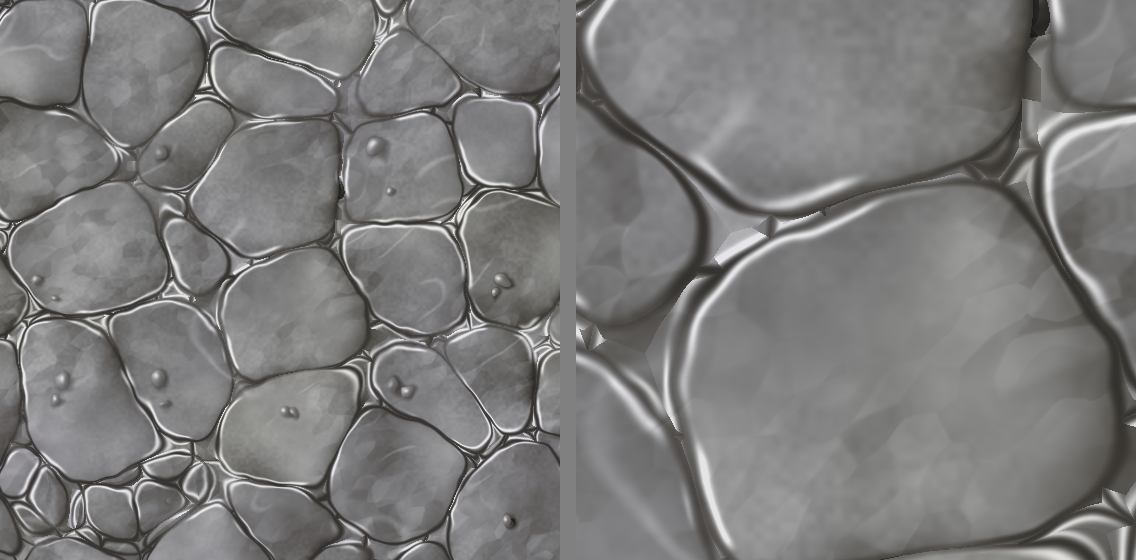
Left, the full canvas; right, a detail of the centre.
Reproduce this texture procedurally as a Shadertoy shader.

```glsl
// Painted grey cobbles: a rounded power diagram gives large stones, a finer one
// fills the gaps and a few split stones. Cracks are thin and dark, rims carry
// broken white highlights, and faces have mottling, brush dabs, scuffs and knobs.

#define STONES 5.0          // large stones across the canvas
#define GRAVEL 12.0         // small stones across the canvas
#define SPLIT_SHARE 0.10    // share of large stones broken into small ones
#define ROUNDNESS 12.0      // lower is rounder
#define CRACK_WIDTH 0.0046
#define RIM_OFFSET 0.0056
#define RIM_STRENGTH 0.43
#define BASE_TONE 0.498
#define MOTTLE 0.36
#define DAB_STRENGTH 0.17
#define KNOB_GRID 5.0
#define LIGHT vec2(-0.86, 0.50)

vec2 hash2(vec2 p) {
    vec3 q = fract(p.xyx * vec3(0.1031, 0.1030, 0.0973));
    q += dot(q, q.yzx + 33.33);
    return fract((q.xx + q.yz) * q.zy);
}

vec2 noise2(vec2 p) {
    vec2 i = floor(p), f = fract(p);
    f = f * f * (3.0 - 2.0 * f);
    vec2 low = mix(hash2(i), hash2(i + vec2(1, 0)), f.x);
    vec2 high = mix(hash2(i + vec2(0, 1)), hash2(i + vec2(1, 1)), f.x);
    return mix(low, high, f.y);
}

float fbm(vec2 p) {
    float sum = 0.0, amp = 0.5;
    for (int i = 0; i < 5; i++) {
        sum += amp * noise2(p).x;
        p = mat2(1.6, 1.2, -1.2, 1.6) * p + 7.3;
        amp *= 0.52;
    }
    return sum;
}

struct Cell { float edge; vec2 outward; vec2 id; };

vec2 sitePoint(vec2 id) { return id + 0.1 + 0.8 * hash2(id + 11.0); }

// Squared distance minus a random weight: unequal stones with straight borders
float power(vec2 p, vec2 id) {
    vec2 d = p - sitePoint(id);
    return dot(d, d) - 0.45 * hash2(id + 57.0).x;
}

Cell nearestStone(vec2 p) {
    vec2 base = floor(p), id = base;
    float best = 1e5;
    for (int k = 0; k < 25; k++) {
        vec2 other = base + vec2(k % 5 - 2, k / 5 - 2);
        float w = power(p, other);
        if (w < best) { best = w; id = other; }
    }
    // Soft minimum of the distances to all borders rounds the corners
    float total = 0.0;
    vec2 outward = vec2(0.0);
    for (int k = 0; k < 25; k++) {
        vec2 other = base + vec2(k % 5 - 2, k / 5 - 2);
        if (other == id) continue;
        vec2 span = sitePoint(other) - sitePoint(id);
        float len = max(length(span), 0.05);
        float pull = exp(-ROUNDNESS * (power(p, other) - best) / (2.0 * len));
        total += pull;
        outward += pull * span / len;
    }
    return Cell(-log(total) / ROUNDNESS, outward / total, id);
}

// Flat patches with narrow soft borders, like strokes of a broad brush
float dabs(vec2 p) {
    vec2 base = floor(p);
    float sum = 0.0, total = 0.0;
    for (int k = 0; k < 9; k++) {
        vec2 id = base + vec2(k % 3 - 1, k / 3 - 1);
        vec2 d = p - id - hash2(id);
        float w = exp(-26.0 * dot(d, d));
        sum += w * hash2(id + 31.0).x;
        total += w;
    }
    return sum / max(total, 1e-9) - 0.5;
}

// Small lit knobs, one or two in a chosen grid square, with dark surrounds
float addKnobs(float tone, vec2 p, float room) {
    vec2 id = floor(p * KNOB_GRID);
    vec2 pick = hash2(id + 83.0);
    if (pick.x > 0.36) return tone;
    p += 0.012 * (noise2(p * 55.0) - 0.5);
    for (int k = 0; k < 2; k++) {
        vec2 h = hash2(id * 3.7 + float(k) * vec2(5.3, 91.7));
        vec2 center = (id + 0.28 + 0.44 * h) / KNOB_GRID;
        float radius = mix(0.007, 0.018, h.y);
        vec2 q = (p - center) / radius;
        float shadow = 1.0 - smoothstep(0.6, 1.6, length(q + 0.4 * LIGHT));
        tone -= 0.20 * shadow * room;
        float lit = 0.46 + 0.14 * dot(q, LIGHT);
        vec2 glint = q - 0.35 * LIGHT;
        lit += 0.36 * exp(-7.0 * dot(glint, glint));
        tone = mix(tone, lit, (1.0 - smoothstep(0.75, 1.0, length(q))) * room);
    }
    return tone;
}

void mainImage(out vec4 fragColor, in vec2 fragCoord) {
    vec2 p = fragCoord / iResolution.y;
    vec2 warped = p + 0.055 * (noise2(p * 5.0) - 0.5) + 0.015 * (noise2(p * 17.0) - 0.5);
    warped += 0.004 * (noise2(p * 48.0) - 0.5);

    // Stone layout: gravel takes over in corner gaps and split stones
    Cell stone = nearestStone(warped * STONES);
    float edge = abs(stone.edge) / STONES;
    if (stone.edge < 0.0 || hash2(stone.id + 5.0).y < SPLIT_SHARE) {
        Cell pebble = nearestStone(warped * GRAVEL + 40.0);
        float pebbleEdge = abs(pebble.edge) / GRAVEL;
        if (pebbleEdge < edge) { edge = pebbleEdge; stone.outward = pebble.outward; }
        stone.id = pebble.id;
    }
    float facing = dot(stone.outward, LIGHT);
    vec2 character = hash2(stone.id + 71.0);

    // Stone face: mottling, slanted dabs, scuffs and grain
    vec2 slant = mat2(0.8, -0.6, 0.6, 0.8) * warped;
    float patchy = smoothstep(0.25, 0.7, noise2(p * 8.0 + 3.0).y);
    float tone = BASE_TONE + 0.05 * (character.x - 0.5);
    tone += MOTTLE * (fbm(p * 8.0 + character * 9.0) - 0.50);
    tone += DAB_STRENGTH * patchy * (0.5 * dabs(slant * vec2(17, 30)) + 0.5 * dabs(slant.yx * vec2(46, 27)));
    float scuff = 1.0 - smoothstep(0.0, 0.07, abs(noise2(slant * vec2(9, 16)).x - 0.5));
    tone += 0.09 * scuff * smoothstep(0.55, 0.8, noise2(p * 14.0 + 60.0).x);
    tone += 0.06 * (noise2(p * 190.0).x - 0.5) * noise2(p * 11.0).y;
    tone += 0.05 * facing * exp(-edge / 0.030);
    tone = addKnobs(tone, p, smoothstep(0.012, 0.028, edge));

    // Edges: soft shade, uneven dark crack, broken white rim
    vec2 wobble = noise2(p * 34.0);
    vec2 drift = noise2(p * 13.0 + 30.0);
    tone -= (0.13 - 0.07 * facing) * (0.2 + 1.2 * drift.y) * exp(-edge / 0.012);
    float crack = 1.0 - smoothstep(0.0004, CRACK_WIDTH * (0.5 + wobble.x), edge);
    tone = mix(tone, 0.19, crack * mix(0.35, 0.95, smoothstep(0.2, 0.6, drift.x)));
    float rimWidth = 0.0011 + 0.0026 * wobble.y;
    float rimPlace = (edge - RIM_OFFSET * (0.4 + 0.9 * wobble.x)) / rimWidth;
    float presence = smoothstep(0.42, 0.70, noise2(p * 19.0 + 8.0).x + 0.20 * facing);
    tone += RIM_STRENGTH * presence * exp(-rimPlace * rimPlace);
    tone = clamp(tone, 0.10, 0.90);

    // Warm shadows, neutral faces, faint brown and lavender stains
    vec3 tint = mix(vec3(1.04, 1.0, 0.95), vec3(0.998, 0.998, 1.008), smoothstep(0.25, 0.50, tone));
    float stain = noise2(p * 5.0 + 20.0).x + 0.4 * character.y - 0.7;
    tint += stain * vec3(0.012, -0.012, 0.028) - max(-stain, 0.0) * vec3(-0.03, 0.0, 0.02);
    fragColor = vec4(clamp(tone * tint, 0.0, 1.0), 1.0);
}
```
